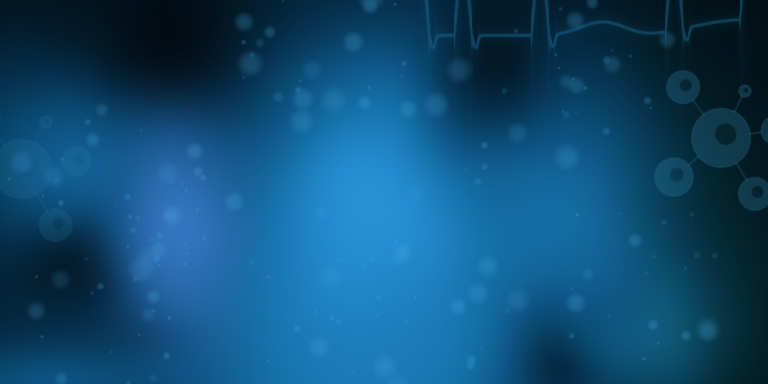
Reproduce this background procedurally as a Shadertoy shader.

```glsl
// Deep blue haze with drifting bokeh, two faint molecules and a pulse trace.

#define HAZE_WARP 0.05
#define DOTS_PER_CLUSTER 22
#define BOKEH_LIGHT 0.42
#define ATOM_LIGHT 0.30
#define TRACE_LIGHT 0.50
#define TRACE_WIDTH 0.004

const vec3 BOKEH_COLOR = vec3(0.30, 0.68, 0.90);
const vec3 ATOM_COLOR = vec3(0.18, 0.50, 0.65);
const vec3 TRACE_COLOR = vec3(0.10, 0.42, 0.58);

vec2 hash2(vec2 p) {
    vec3 q = fract(vec3(p.xyx) * vec3(0.1031, 0.1030, 0.0973));
    q += dot(q, q.yzx + 33.33);
    return fract((q.xx + q.yz) * q.zy);
}

float gradientNoise(vec2 p) {
    vec2 i = floor(p), f = fract(p), u = f * f * (3.0 - 2.0 * f);
    vec2 e = vec2(0.0, 1.0);
    float a = dot(hash2(i) * 2.0 - 1.0, f);
    float b = dot(hash2(i + e.yx) * 2.0 - 1.0, f - e.yx);
    float c = dot(hash2(i + e.xy) * 2.0 - 1.0, f - e.xy);
    float d = dot(hash2(i + e.yy) * 2.0 - 1.0, f - e.yy);
    return mix(mix(a, b, u.x), mix(c, d, u.x), u.y);
}

float glow(vec2 p, vec2 centre, vec2 radius) {
    vec2 q = (p - centre) / radius;
    return exp(-dot(q, q));
}

// Brightness of the haze: lights and shadows laid over one another
float hazeLevel(vec2 p) {
    float g = 0.06;
    g = mix(g, 0.41, glow(p, vec2(0.95, 0.25), vec2(0.75, 0.50)));
    g = mix(g, 0.60, 0.90 * glow(p, vec2(0.97, 0.47), vec2(0.30, 0.42)));
    g = mix(g, 0.50, 0.80 * glow(p, vec2(0.95, 0.00), vec2(0.40, 0.25)));
    g = mix(g, 0.45, 0.85 * glow(p, vec2(1.46, 0.42), vec2(0.26, 0.36)));
    g = mix(g, 0.42, 0.85 * glow(p, vec2(0.20, 0.60), vec2(0.30, 0.25)));
    g = mix(g, 0.08, 0.85 * glow(p, vec2(0.20, 0.29), vec2(0.18, 0.12)));
    g = mix(g, 0.13, 0.60 * glow(p, vec2(0.36, 0.14), vec2(0.12, 0.10)));
    g = mix(g, 0.50, 0.90 * glow(p, vec2(0.47, 0.40), vec2(0.15, 0.26)));
    g = mix(g, 0.36, 0.85 * glow(p, vec2(0.12, 0.00), vec2(0.30, 0.12)));
    g = mix(g, 0.03, 0.85 * glow(p, vec2(0.42, 0.90), vec2(0.22, 0.20)));
    g = mix(g, 0.06, 0.80 * glow(p, vec2(1.27, 0.85), vec2(0.14, 0.20)));
    g = mix(g, 0.12, 0.85 * glow(p, vec2(1.47, 0.05), vec2(0.14, 0.15)));
    return mix(g, 0.38, 0.85 * glow(p, vec2(1.72, 0.14), vec2(0.17, 0.17)));
}

vec3 hazeColor(vec2 p) {
    float g = hazeLevel(p);
    float g3 = g * g * g;
    vec3 color = vec3(0.1 * g + 0.5 * g3, g, 1.6 * g - 0.45 * g3);
    color.b *= mix(1.0, 0.82, smoothstep(1.45, 1.95, p.x));
    return color + vec3(0.10, -0.02, 0.03) * glow(p, vec2(0.47, 0.40), vec2(0.15, 0.26));
}

// Many small sparks and a few wide soft discs around one centre
float bokeh(vec2 p, vec2 centre, vec2 spread, float seed) {
    float light = 0.0;
    for (int i = 0; i < DOTS_PER_CLUSTER; i++) {
        vec2 key = vec2(float(i) + 1.0, seed * 17.0);
        vec2 offset = hash2(key) + hash2(key + 71.3) - 1.0;
        vec2 rnd = hash2(key + 143.7);
        float radius = mix(0.005, 0.045, rnd.x * rnd.x * rnd.x);
        float d = length(p - centre - offset * spread * 1.6);
        light += mix(0.35, 1.0, rnd.y) * (1.0 - smoothstep(0.2 * radius, radius, d));
    }
    return light;
}

float segment(vec2 p, vec2 a, vec2 b) {
    vec2 ab = b - a;
    return length(p - a - ab * clamp(dot(p - a, ab) / dot(ab, ab), 0.0, 1.0));
}

// Disc with a thin rim and a darker core
float atom(vec2 p, float radius, float px) {
    float d = length(p) - radius;
    float core = length(p - vec2(0.15, 0.12) * radius) - 0.36 * radius;
    float fill = smoothstep(px, -px, d) * (1.0 - 0.75 * smoothstep(px, -px, core));
    return fill + 0.35 * smoothstep(0.002 + px, 0.0, abs(d));
}

float molecule(vec2 p, float px) {
    const vec3 satellites[5] = vec3[5](
        vec3(-0.099, 0.132, 0.043), vec3(-0.123, -0.102, 0.050),
        vec3(0.088, -0.146, 0.043), vec3(0.062, 0.122, 0.016), vec3(0.142, 0.020, 0.038));
    float hub = 0.077, light = atom(p, hub, px);
    for (int i = 0; i < 5; i++) {
        vec3 s = satellites[i];
        vec2 dir = normalize(s.xy);
        float bond = segment(p, dir * hub, s.xy - dir * s.z);
        light += atom(p - s.xy, s.z, px) + 0.7 * smoothstep(0.002 + px, 0.001, bond);
    }
    return light;
}

// Height of the pulse line: gentle swells, tall spikes, a dip after each
float pulse(float x) {
    const float beats[5] = float[5](1.095, 1.206, 1.407, 1.756, 1.950);
    float y = 0.908 + 0.035 * exp(-pow((x - 1.57) / 0.08, 2.0)) + 0.04 * smoothstep(1.65, 1.93, x);
    for (int i = 0; i < 5; i++) {
        float t = x - beats[i];
        y += 0.25 * max(0.0, 1.0 - abs(t) / 0.024) - 0.03 * exp(-pow((t - 0.033) / 0.008, 2.0));
    }
    return y;
}

void mainImage(out vec4 fragColor, in vec2 fragCoord) {
    float px = 1.0 / iResolution.y;
    vec2 p = fragCoord * px;
    vec2 warp = vec2(gradientNoise(p * 4.0), gradientNoise(p * 4.0 + 31.0));
    vec3 color = hazeColor(p + HAZE_WARP * warp);

    // Bokeh clusters
    float dots = bokeh(p, vec2(0.47, 0.44), vec2(0.13, 0.22), 1.0);
    dots += bokeh(p, vec2(0.30, 0.18), vec2(0.28, 0.15), 2.0);
    dots += bokeh(p, vec2(1.00, 0.20), vec2(0.20, 0.16), 3.0);
    dots += bokeh(p, vec2(1.20, 0.48), vec2(0.22, 0.26), 4.0);
    dots += bokeh(p, vec2(1.72, 0.20), vec2(0.20, 0.19), 5.0);
    dots += bokeh(p, vec2(1.55, 0.82), vec2(0.16, 0.14), 6.0);
    dots += bokeh(p, vec2(0.82, 0.84), vec2(0.18, 0.14), 7.0);
    dots += bokeh(p, vec2(0.15, 0.48), vec2(0.20, 0.18), 8.0);
    color = mix(color, BOKEH_COLOR, BOKEH_LIGHT * (1.0 - exp(-dots)));

    // Molecules at both sides
    float atoms = 0.6 * molecule(p - vec2(0.057, 0.56), px) + molecule(p - vec2(1.878, 0.641), px);
    color = mix(color, ATOM_COLOR, ATOM_LIGHT * min(atoms, 1.5));

    // Pulse trace with a soft halo
    float slope = (pulse(p.x + 0.001) - pulse(p.x - 0.001)) / 0.002;
    float d = abs(p.y - pulse(p.x)) / sqrt(1.0 + slope * slope);
    float span = smoothstep(1.09, 1.10, p.x) * smoothstep(1.95, 1.94, p.x);
    float line = smoothstep(TRACE_WIDTH + px, 0.0, d) + 0.3 * exp(-d / 0.012);
    color = mix(color, TRACE_COLOR, TRACE_LIGHT * span * min(line, 1.0));

    fragColor = vec4(clamp(color, 0.0, 1.0), 1.0);
}
```
